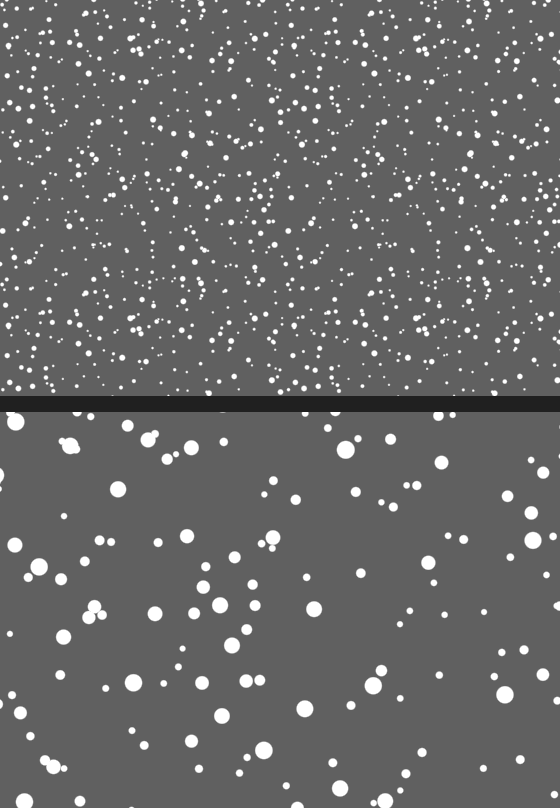
Top, the full canvas; bottom, a detail of the centre.
Write a Shadertoy shader that draws this pattern.

```glsl
const vec3 GREY = vec3(0.378);
const vec3 WHITE = vec3(1.0);
const vec2 TILE_SIZE = vec2(0.7214, 0.7066);  // repeat, in canvas heights
const vec2 CELLS = vec2(12.0);                // cells per tile
const int DOTS_PER_CELL = 4;                  // candidates in each cell
const float DOT_CHANCE = 0.72;                // share of candidates drawn
const float MIN_RADIUS = 0.0025;              // in canvas heights
const float MAX_RADIUS = 0.0076;
const float SIZE_BIAS = 1.6;                  // above 1 favours small dots
const float EDGE_PIXELS = 1.3;

// Integer hash giving four values in 0..1
vec4 hash4(uvec3 v) {
    uint n = v.x * 1597334677u ^ v.y * 3812015801u ^ v.z * 2798796415u;
    uvec4 h = uvec4(n, n + 1013904223u, n + 2027808446u, n + 3041712669u);
    h = (h ^ (h >> 16)) * 2146121005u;
    h = (h ^ (h >> 15)) * 2221713035u;
    h ^= h >> 16;
    return vec4(h >> 8) / 16777216.0;
}

// Coverage of the scattered dots at p
float dotCoverage(vec2 p, float edge) {
    vec2 cellSize = TILE_SIZE / CELLS;
    vec2 home = floor(p / cellSize);
    float cover = 0.0;
    for (int y = -1; y <= 1; y++)
    for (int x = -1; x <= 1; x++) {
        vec2 cell = home + vec2(x, y);
        uvec2 id = uvec2(mod(cell, CELLS) + 0.5);  // wrap to repeat the tile
        for (int i = 0; i < DOTS_PER_CELL; i++) {
            vec4 h = hash4(uvec3(id, uint(i)) + 7u);
            if (h.w > DOT_CHANCE) continue;
            vec2 center = (cell + h.xy) * cellSize;
            float radius = mix(MIN_RADIUS, MAX_RADIUS, pow(h.z, SIZE_BIAS));
            float dist = length(p - center) - radius;
            cover = max(cover, clamp(0.5 - dist / edge, 0.0, 1.0));
        }
    }
    return cover;
}

void mainImage(out vec4 fragColor, in vec2 fragCoord) {
    vec2 p = fragCoord / iResolution.y;
    float cover = dotCoverage(p, EDGE_PIXELS / iResolution.y);
    fragColor = vec4(mix(GREY, WHITE, cover), 1.0);
}
```
